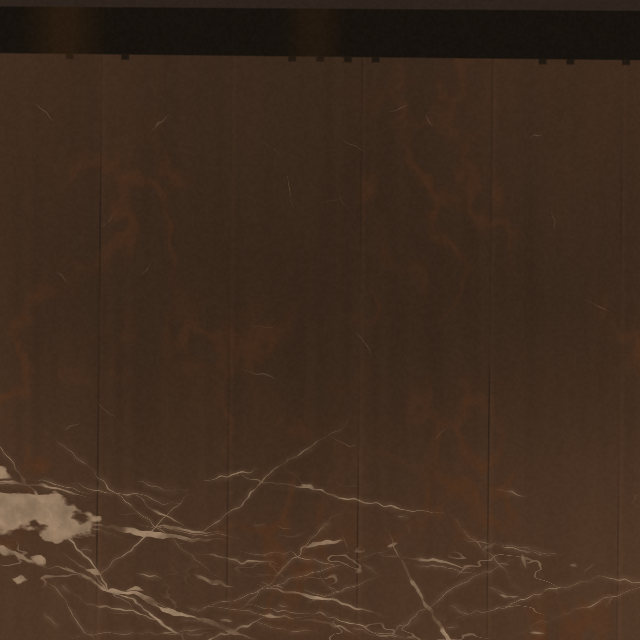
This texture is drawn by a WebGL 1 fragment shader. Its source:

```glsl
precision highp float;
// Dark brown marble panels with cream veins, rust stains and a black rail on top.

uniform vec2 u_resolution;

#define PANEL_WIDTH 0.2035
#define SEAM_OFFSET 0.160
#define VEIN_COUNT 120
#define VEIN_TILT -0.15
#define VEIN_WIDTH 0.0042
#define VEIN_SOFTNESS 0.0012
#define RUST_AMOUNT 0.36
#define GRAIN_AMOUNT 0.016
#define STONE_TINT vec3(1.0, 0.70, 0.49)
#define CREAM vec3(0.60, 0.50, 0.40)
#define RUST vec3(0.36, 0.205, 0.11)
#define RAIL vec3(0.092, 0.073, 0.052)

vec2 hash2(vec2 p) {
  vec3 q = fract(p.xyx * vec3(0.1031, 0.1030, 0.0973));
  q += dot(q, q.yzx + 33.33);
  return fract((q.xx + q.yz) * q.zy);
}

float noise(vec2 p) {
  vec2 cell = floor(p);
  vec2 f = fract(p);
  f = f * f * (3.0 - 2.0 * f);
  float low = mix(hash2(cell).x, hash2(cell + vec2(1.0, 0.0)).x, f.x);
  float high = mix(hash2(cell + vec2(0.0, 1.0)).x, hash2(cell + 1.0).x, f.x);
  return mix(low, high, f.y);
}

float fbm(vec2 p) {
  float sum = 0.0;
  float gain = 0.53;
  for (int i = 0; i < 4; i++) {
    sum += gain * noise(p);
    p = mat2(1.6, 1.2, -1.2, 1.6) * p + 7.3;
    gain *= 0.5;
  }
  return sum;
}

// Ragged strokes: most crowd the lower part, every fourth lies anywhere, fainter.
float veins(vec2 p, float soft) {
  vec2 bend = vec2(fbm(p * 10.0), fbm(p * 10.0 + 40.0)) - 0.5;
  vec2 jag = vec2(noise(p * 90.0), noise(p * 90.0 + 80.0)) - 0.5;
  vec2 warped = p + 0.030 * bend + 0.005 * jag;
  float ragged = 2.0 * fbm(p * vec2(45.0, 80.0));
  float broken = 0.25 + 0.75 * smoothstep(0.28, 0.58, fbm(p * vec2(22.0, 34.0) + 9.0));
  float cover = 0.0;
  for (int i = 0; i < VEIN_COUNT; i++) {
    float id = float(i);
    vec2 place = hash2(vec2(id, 3.7));
    vec2 form = hash2(vec2(id, 19.3));
    float bold = hash2(vec2(id, 31.1)).x;
    bold *= bold * bold;
    float stray = step(mod(id, 4.0), 0.5);
    vec2 center = vec2(place.x, mix(0.005 + 0.25 * place.y, 0.86 * place.y, stray));
    float reach = mix(0.012, mix(0.20, 0.05, stray), form.x * form.x * form.x);
    float turn = 2.0 * form.y - 1.0;
    float angle = VEIN_TILT + turn * mix(turn * turn, 1.2, stray);
    vec2 axis = vec2(cos(angle), sin(angle));
    vec2 d = warped - center;
    float along = dot(d, axis) / reach;
    float across = abs(dot(d, vec2(-axis.y, axis.x)));
    float taper = max(1.0 - along * along, 0.0);
    float width = VEIN_WIDTH * taper * ragged * mix(0.10 + bold, 0.12, stray);
    width *= mix(1.25, 0.75, place.x);
    float stroke = smoothstep(soft, -soft, across - width) * sqrt(taper);
    float halo = 0.16 * taper * (1.0 - stray) * smoothstep(0.009, 0.0, across);
    float strength = mix(0.55 + 0.45 * max(bold, form.x), 0.36, stray);
    cover = max(cover, max(stroke * strength, halo) * broken);
  }
  return cover;
}

void main() {
  vec2 uv = gl_FragCoord.xy / u_resolution;
  float pixel = 1.0 / min(u_resolution.x, u_resolution.y);
  float soft = max(VEIN_SOFTNESS, 0.7 * pixel);

  // Stone: darkest in the middle, lighter below and at the sides.
  float side = 2.0 * uv.x - 1.0;
  float level = 0.213 + 0.082 * smoothstep(0.55, 0.0, uv.y)
    + 0.026 * side * side + 0.014 * smoothstep(0.55, 0.95, uv.y);
  level += 0.016 * (noise(uv * vec2(70.0, 2.5)) - 0.5);
  level += 0.024 * (fbm(uv * vec2(9.0, 4.0)) - 0.5);
  vec3 color = level * STONE_TINT;

  // Rust: thin cloudy ridges gathered in patches.
  float patches = smoothstep(0.48, 0.70, fbm(uv * 4.5 + 11.0));
  float ridge = smoothstep(0.10, 0.0, abs(fbm(uv * vec2(13.0, 9.0) + 23.0) - 0.5));
  float fleck = 0.5 + fbm(uv * 40.0);
  color = mix(color, RUST, RUST_AMOUNT * patches * ridge * fleck * mix(1.3, 0.6, uv.y));

  // Seams: thin leaning dark lines with a faint light edge.
  float seamX = uv.x - SEAM_OFFSET + 0.010 * (1.0 - uv.y);
  float seam = (fract(seamX / PANEL_WIDTH + 0.5) - 0.5) * PANEL_WIDTH;
  float wear = noise(vec2(floor(seamX / PANEL_WIDTH + 0.5) * 9.0, uv.y * 6.0));
  color *= 1.0 - 0.28 * wear * smoothstep(0.0022, 0.0003, abs(seam));
  color *= 1.0 + 0.05 * smoothstep(0.006, 0.0, abs(seam - 0.004));

  // Cream: strokes, a fine broken network, and one torn blotch at the left.
  float cream = veins(uv, soft);
  float lower = smoothstep(0.28, 0.12, uv.y);
  float network = abs(fbm(uv * vec2(7.0, 22.0) + uv.x * 2.0) - 0.5);
  float gather = smoothstep(0.48, 0.75, noise(uv * vec2(11.0, 17.0) + 5.0));
  cream = max(cream, 0.5 * lower * gather * smoothstep(0.018, 0.002, network));
  vec2 fromBlotch = uv - vec2(0.02, 0.205);
  fromBlotch.y -= VEIN_TILT * fromBlotch.x;
  float blotch = length(fromBlotch / vec2(0.13, 0.050));
  blotch += 2.6 * (fbm(uv * vec2(22.0, 38.0)) - 0.5);
  cream = max(cream, 0.9 * smoothstep(0.85, 0.55, blotch));
  color = mix(color, CREAM * (0.82 + 0.34 * fbm(uv * 60.0)), cream);

  // Rail: slanted black band with small clips hanging below it.
  float railBottom = 0.917 - 0.011 * uv.x;
  float railTop = 0.990 - 0.007 * uv.x;
  float clipCell = uv.x * 23.0;
  float hasClip = step(0.76, hash2(vec2(floor(clipCell), 5.0)).x);
  vec2 clipSize = abs(vec2((fract(clipCell) - 0.5) / 23.0, uv.y - railBottom)) - vec2(0.006, 0.008);
  float clip = hasClip * smoothstep(0.002, -0.002, max(clipSize.x, clipSize.y));
  float edge = max(0.0016, pixel);
  float rail = smoothstep(-edge, edge, uv.y - railBottom);
  float glow = smoothstep(0.08, 0.0, abs(uv.x - 0.10)) + 0.7 * smoothstep(0.06, 0.0, abs(uv.x - 0.49));
  vec3 railColor = RAIL + glow * vec3(0.07, 0.035, 0.008);
  color = mix(color, railColor, max(rail, 0.8 * clip));
  color = mix(color, vec3(0.18, 0.14, 0.115), smoothstep(-edge, edge, uv.y - railTop));

  // Fine grain over everything.
  color += GRAIN_AMOUNT * (noise(uv * 256.0) - 0.5);
  gl_FragColor = vec4(color, 1.0);
}
```
